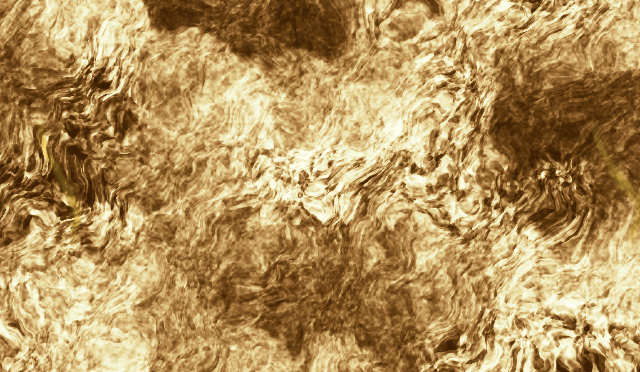
Give the GLSL for this texture, as a WebGL 2 fragment shader.

```glsl
#version 300 es
precision highp float;
// Crumpled gold rock: broad light and dark masses from layered cosines, broken
// into rocks by soft cellular noise, then covered with slanted foil facets,
// dark flecks and fine grain. The summed relief is mapped to a gold tone ramp.

uniform vec2 u_resolution;
out vec4 fragColor;

const float TAU = 6.2831853;
const float TILE_WIDTH = 1.5;       // horizontal repeat of the masses
const float ROCK_SCALE = 4.5;       // rocks per canvas height
const float ROCK_VARIETY = 0.45;
const float WARP_AMOUNT = 0.10;
const float FACET_ANGLE = 0.95;     // direction of the flakes, radians
const float FACET_STRETCH = 1.8;
const float FACET_SCALE = 16.0;
const float FLECK_DEPTH = 1.3;
const float GRAIN_SCALE = 150.0;
const float CONTRAST = 1.95;
const vec2 LIGHT = vec2(-0.5, -0.6);
const vec3 VEIN_GOLD = vec3(0.88, 0.70, 0.22);

// Gold ramp: colours and the tone at which each one is reached
const vec3 RAMP[8] = vec3[8](
    vec3(0.22, 0.11, 0.01), vec3(0.35, 0.21, 0.05), vec3(0.53, 0.35, 0.15),
    vec3(0.70, 0.52, 0.28), vec3(0.83, 0.69, 0.44), vec3(0.92, 0.86, 0.63),
    vec3(0.96, 0.96, 0.84), vec3(1.00, 1.00, 0.95));
const float STOPS[8] = float[8](0.0, 0.055, 0.21, 0.425, 0.65, 0.84, 0.955, 1.0);

vec2 hash2(vec2 cell) {
    vec3 q = fract(cell.xyx * vec3(0.1031, 0.1030, 0.0973));
    q += dot(q, q.yzx + 33.33);
    return fract((q.xx + q.yz) * q.zy);
}

// Value noise, -1 to 1
float noise(vec2 p) {
    vec2 i = floor(p), f = fract(p);
    f = f * f * (3.0 - 2.0 * f);
    float low = mix(hash2(i).x, hash2(i + vec2(1, 0)).x, f.x);
    float high = mix(hash2(i + vec2(0, 1)).x, hash2(i + vec2(1, 1)).x, f.x);
    return 2.0 * mix(low, high, f.y) - 1.0;
}

float fbm(vec2 p) {
    float sum = 0.0, amp = 0.5;
    for (int i = 0; i < 4; i++) {
        sum += amp * noise(p);
        p = mat2(1.6, 1.2, -1.2, 1.6) * p + 7.3;
        amp *= 0.5;
    }
    return sum;
}

// Large light and dark masses
float masses(vec2 p) {
    float checker = cos(TAU * (p.x - 0.08) / TILE_WIDTH) * cos(TAU * (p.y - 0.18) / 0.85);
    float band = cos(2.0 * TAU * (p.x - 0.36) / TILE_WIDTH) * smoothstep(0.5, 0.8, p.y);
    return checker + 0.7 * band;
}

// Soft cells, each with its own brightness and lit slope
float rocks(vec2 p) {
    vec2 q = p * ROCK_SCALE, base = floor(q);
    float sum = 0.0, total = 0.0;
    for (int k = 0; k < 9; k++) {
        vec2 cell = base + vec2(k % 3 - 1, k / 3 - 1);
        vec2 centre = cell + hash2(cell + 40.0);
        vec2 r = centre - q;
        float weight = exp(-20.0 * dot(r, r));
        float tone = masses(centre / ROCK_SCALE) + ROCK_VARIETY * (2.0 * hash2(cell + 91.0).x - 1.0);
        sum += weight * (tone + dot(r, LIGHT));
        total += weight;
    }
    return sum / max(total, 1e-12);
}

// Small tilted planes with softened edges
float facets(vec2 p) {
    vec2 base = floor(p);
    float sum = 0.0, total = 0.0;
    for (int k = 0; k < 9; k++) {
        vec2 cell = base + vec2(k % 3 - 1, k / 3 - 1);
        vec2 r = cell + hash2(cell) - p;
        vec2 tilt = 2.0 * hash2(cell + 17.0) - 1.0;
        float weight = exp(-14.0 * dot(r, r));
        sum += weight * (tilt.x + 1.5 * dot(tilt.yx, r));
        total += weight;
    }
    return sum / max(total, 1e-12);
}

void main() {
    vec2 p = gl_FragCoord.xy / u_resolution.y;
    vec2 warped = p + WARP_AMOUNT * vec2(fbm(p * 5.0), fbm(p * 5.0 + 31.7));

    // Masses and rocks
    float body = 0.4 * masses(warped) + 0.6 * rocks(warped) + 0.8 * fbm(p * 3.0 + 12.0);

    // Crinkled foil, stronger in patches and on bright rock
    float c = cos(FACET_ANGLE), s = sin(FACET_ANGLE);
    vec2 q = mat2(c, -s, s, c) * warped * vec2(1.0, FACET_STRETCH) * FACET_SCALE + 60.0;
    float crinkle = 0.5 * facets(q) + 0.6 * facets(q * 2.1) + 0.45 * facets(q * 4.3);
    float patches = smoothstep(-0.5, 0.7, noise(p * 4.0 + 5.0) + 0.4 * body);
    float fleck = smoothstep(0.5, 0.85, facets(q * 1.5 + 23.0)) * patches;

    // Fine grain
    float grain = 0.35 * noise(p * GRAIN_SCALE) + 0.25 * noise(p * GRAIN_SCALE * 0.5 + 9.0);

    float relief = body + crinkle * mix(0.6, 1.3, patches) - FLECK_DEPTH * fleck + grain + 0.05;
    float tone = 1.0 / (1.0 + exp(-CONTRAST * relief));
    vec3 colour = RAMP[0];
    for (int i = 1; i < 8; i++)
        colour = mix(colour, RAMP[i], clamp((tone - STOPS[i - 1]) / (STOPS[i] - STOPS[i - 1]), 0.0, 1.0));

    // Thin yellow vein, repeated with the masses
    float path = 0.21 - 0.11 * smoothstep(0.42, 0.68, p.y) + 0.02 * noise(p * 14.0);
    float offset = abs(mod(p.x - path + 0.5 * TILE_WIDTH, TILE_WIDTH) - 0.5 * TILE_WIDTH);
    float vein = smoothstep(0.017, 0.004, offset) * smoothstep(0.32, 0.4, p.y) * smoothstep(0.69, 0.63, p.y);
    colour = mix(colour, VEIN_GOLD * (0.55 + 0.6 * tone), 0.6 * vein);

    fragColor = vec4(colour, 1.0);
}
```
